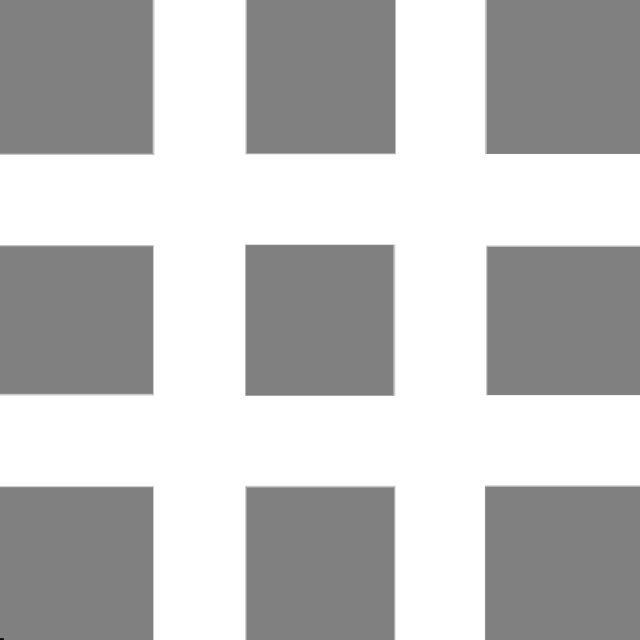
Write a Shadertoy shader that draws this pattern.

```glsl
// Three by three grey squares split by two broad white bars each way; the outer
// squares run off the canvas. The bars are mirrored about the centre, and a hash
// shifts each square's edges slightly and varies their thin pale rims.

float hash(vec3 p) {
    p = fract(p * vec3(0.1031, 0.1030, 0.0973) + 0.37);
    p += dot(p, p.yzx + 33.33);
    return fract((p.x + p.y) * p.z);
}

// Antialiased coverage of the region where the signed distance is positive
float coverage(float dist, float pixel) {
    return clamp(dist / pixel + 0.5, 0.0, 1.0);
}

void mainImage(out vec4 fragColor, in vec2 fragCoord) {
    float pixel = 1.0 / iResolution.y;
    vec2 p = (fragCoord - 0.5 * iResolution.xy) * pixel;

    // Grid cell from -1 to 1, and one random value per vertical and horizontal edge
    vec2 side = sign(p);
    vec2 cell = side * step(0.188, abs(p));
    vec2 wear = vec2(hash(vec3(cell, side.x) + 5.0),
                     hash(vec3(cell, side.y) + 11.0));

    // Distance into the square from the bars on each axis
    vec2 inset = abs(abs(p) - 0.188) - 0.0705 + 0.0024 * (wear - 0.5);
    vec2 core = inset - 0.0030 * fract(wear * 7.0);

    vec3 color = vec3(1.0);
    color = mix(color, vec3(0.78), coverage(min(inset.x, inset.y), pixel));
    color = mix(color, vec3(0.50), coverage(min(core.x, core.y), pixel));

    // Tiny dark nick in the lower left corner
    vec2 nick = vec2(0.006, 0.003) - fragCoord * pixel;
    color = mix(color, vec3(0.05), coverage(min(nick.x, nick.y), pixel));

    fragColor = vec4(color, 1.0);
}
```
